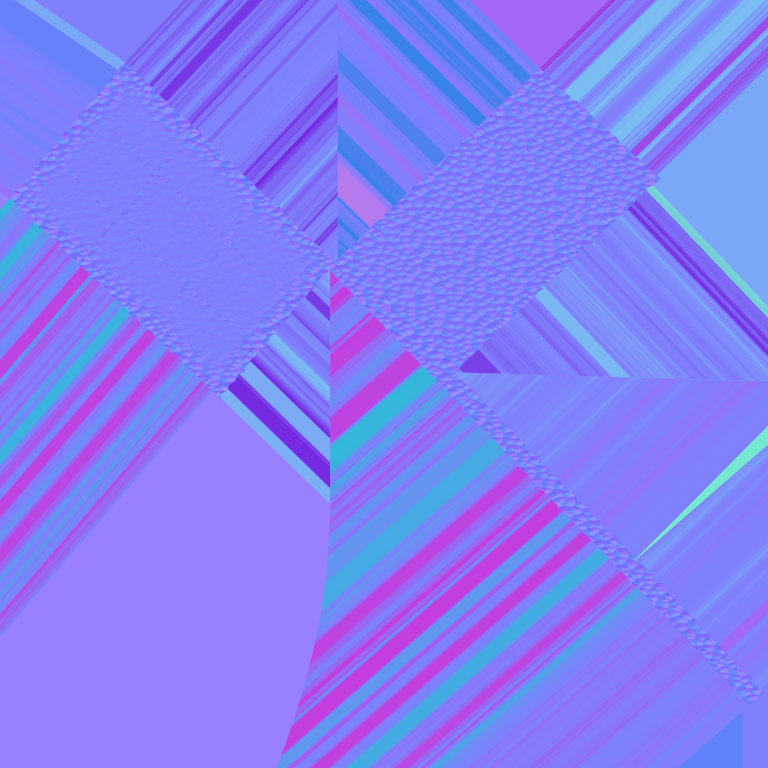
This texture map is drawn by a Shadertoy shader. Its source:

```glsl
// A normal-map sheet: two rough tilted panels and a thin seam, whose edges smear
// outward as fans of streaks. Each fan solves p = a + t*(b-a) + s*d and feeds t to
// layered 1D cells; the panels take the slope of cellular noise.

const vec3 BASE = vec3(.5, .5, .99), PLUM = vec3(.595, .5, 1), ORCHID = vec3(.64, .4, .96);
const vec3 SKY = vec3(.48, .66, .97), BLUE = vec3(.37, .51, .98), ICE = vec3(.48, .74, .95);
const vec3 TEAL = vec3(.2, .72, .86), MAGENTA = vec3(.77, .24, .87), VIOLET = vec3(.46, .15, .88);
const vec3 PINK = vec3(.76, .48, .91), AZURE = vec3(.22, .51, .91), MINT = vec3(.46, .91, .81);

// Panel corners, measured from the top left
const vec2 L_TOP = vec2(.163, .081), L_LEFT = vec2(.013, .258), L_LOW = vec2(.277, .508);
const vec2 HUB = vec2(.436, .341), R_TOP = vec2(.703, .089), R_RIGHT = vec2(.846, .237);
const vec2 R_LOW = vec2(.592, .484), SEAM = vec2(.43, .352), SEAM_END = vec2(.977, .918);
const vec2 SEAM_SIDE = vec2(.449, .336), SEAM_FAR = vec2(.996, .905);
const float GRAIN = 95., RELIEF = .4, STREAKS = 38.;

float cross2(vec2 a, vec2 b) { return a.x * b.y - a.y * b.x; }
float hash1(float n) { return fract(sin(n * 127.1) * 437.58); }
vec2 hash2(vec2 p) { return fract(sin(p.x * vec2(127.1, 269.5) + p.y * vec2(311.7, 183.3)) * 437.58); }
float inside(float d) {
    float w = .8 / min(iResolution.x, iResolution.y);
    return smoothstep(-w, w, d);
}

// Distance to the nearest scattered point
float cellular(vec2 p) {
    vec2 id = floor(p);
    float d = 2.;
    for (int i = 0; i < 9; i++) {
        vec2 o = id + vec2(i % 3 - 1, i / 3 - 1);
        d = min(d, length(o + hash2(o) - p));
    }
    return d;
}

// Steps of random level along a line, at three scales
float streaks(float x, float seed) {
    float v = 0., freq = STREAKS, gain = .6;
    for (int i = 0; i < 3; i++) {
        float q = x * freq + .3 * sin(x * freq * 2.3 + seed) + seed * 17., k = floor(q);
        v += gain * (2. * mix(hash1(k), hash1(k + 1.), smoothstep(.8, 1., q - k)) - 1.);
        freq *= 2.7;
        gain *= .68;
    }
    return v * (.35 + abs(v));
}

// Fan leaving edge ab along d: x along the edge, y streak level, z coverage
vec3 fan(vec2 p, vec2 a, vec2 b, vec2 d, float seed, float gain) {
    vec2 e = b - a, q = p - a;
    float t = cross2(q, d) / cross2(e, d), s = cross2(e, q) / cross2(e, d);
    float cover = inside(s) * inside(min(t, 1. - t) * length(e));
    return vec3(t, gain * streaks(t * length(e), seed), cover);
}

// Strong streak laid over a fan
void band(inout vec3 f, float centre, float halfWidth, float level) {
    float d = abs(f.x - centre) - halfWidth;
    f.y = mix(f.y, level, 1. - smoothstep(-.004, .004, d));
}
vec3 tint(float v, vec3 low, vec3 high) {
    return mix(BASE, v < 0. ? low : high, min(abs(v), 1.));
}

// Rough parallelogram with optional faint ridges in a grid
void panel(inout vec3 col, vec2 p, vec2 a, vec2 b, vec2 c, float rough, float ridges) {
    vec2 u = b - a, w = c - a, q = p - a;
    vec2 uv = vec2(cross2(q, w), cross2(u, q)) / cross2(u, w);
    vec2 rim = min(uv, 1. - uv) * vec2(length(u), length(w));
    float edge = min(rim.x, rim.y);
    vec2 g = p * GRAIN * vec2(.8, 1.4);
    float h = cellular(g);
    vec2 slope = vec2(cellular(g + vec2(.25, 0)), cellular(g + vec2(0, .25))) - h;
    vec2 grid = abs(fract(uv * 3. + .02 * sin(p.yx * 90.)) - .5);
    float ridge = ridges * smoothstep(.475, .495, max(grid.x, grid.y));
    float amount = max(rough, 1. - smoothstep(0., .045, edge)) + .5 * ridge;
    vec3 face = BASE + vec3(slope * RELIEF * amount, 0);
    col = mix(col, face, inside(edge + .004 * (h - .5)));
}

void mainImage(out vec4 fragColor, in vec2 fragCoord) {
    vec2 p = fragCoord / iResolution.xy;
    p.y = 1. - p.y;

    // Flat fields
    vec3 col = PLUM;
    if (p.y < .15) col = p.x < .4 ? BASE : ORCHID;
    if (p.x > .8 && p.y < .5) col = SKY;
    if (p.x > .8 && p.y > .8) col = mix(BLUE, BASE, inside(p.x - .967));

    // Upper left corner
    vec3 f = fan(p, L_LEFT, L_TOP, vec2(-1, -.68), 1., .55);
    band(f, .86, .08, -.75);
    col = mix(col, mix(tint(f.y, BLUE, ORCHID), SKY, inside(f.x - .94)), f.z);

    // Upper fans on a vertical fold
    f = fan(p, L_TOP, HUB, vec2(1, -1.06), 2., .62);
    band(f, .18, .018, .8); band(f, .12, .008, .65);
    col = mix(col, tint(f.y, SKY, VIOLET), f.z * inside(.44 - p.x));
    f = fan(p, HUB, R_TOP, vec2(-1, -.98), 3., 1.);
    band(f, .22, .045, .9); band(f, .33, .025, -.65);
    band(f, .52, .025, -.6); band(f, .72, .022, -.9);
    vec3 warm = mix(PINK, ORCHID, smoothstep(.2, .5, f.x));
    col = mix(col, tint(f.y - .1, AZURE, warm), f.z * inside(p.x - .44));

    // Upper right fan
    f = fan(p, R_TOP, R_RIGHT, vec2(1, -.98), 4., .9);
    band(f, .66, .03, -1.); band(f, .8, .025, .7);
    col = mix(col, tint(f.y, ICE, mix(MAGENTA, VIOLET, .4)), f.z);

    // Right fans on a level fold
    float fold = p.y - .485 - .028 * (p.x - .592);
    f = fan(p, R_LOW, R_RIGHT, vec2(1, 1.05), 5., .75);
    band(f, .07, .05, .7); band(f, .43, .025, -.9);
    col = mix(col, mix(tint(f.y, ICE, VIOLET), MINT, .8 * inside(f.x - .97)), f.z * inside(-fold));
    f = fan(p, R_LOW, SEAM_FAR, vec2(1, -.94), 6., .48);
    band(f, .86, .012, .9);
    float wedge = inside(.085 * (p.x - .82) - abs(f.x - .582));
    col = mix(col, mix(tint(f.y, SKY, ORCHID), MINT, wedge), f.z * inside(fold));

    // Lower left fan
    f = fan(p, L_LEFT, L_LOW, vec2(-1, 1.16), 7., 1.);
    band(f, .145, .02, -.9); band(f, .375, .022, .9); band(f, .58, .018, -.9);
    band(f, .7, .02, .9); band(f, .81, .018, .85);
    col = mix(col, tint(f.y, TEAL, MAGENTA), f.z);

    // Small fan below the hub
    f = fan(p, SEAM, L_LOW, vec2(1, .97), 8., 1.);
    band(f, .885, .045, .95); band(f, .19, .03, .75);
    band(f, .77, .05, -.7); band(f, .97, .035, -.8);
    col = mix(col, tint(f.y, ICE, VIOLET), f.z * inside(.43 - p.x));

    // Great lower fan with a curved end
    f = fan(p, SEAM, SEAM_END, vec2(-1, .87), 9., 1.);
    f.y *= mix(1., .22, smoothstep(.7, .76, f.x));
    f.y -= .4 * smoothstep(.22, .25, f.x) * smoothstep(.43, .4, f.x);
    band(f, .12, .01, .9); band(f, .2, .017, .9); band(f, .235, .014, -1.);
    band(f, .4, .016, -.75); band(f, .46, .012, .9); band(f, .54, .014, 1.);
    band(f, .61, .01, .95); band(f, .65, .011, -.8); band(f, .7, .008, .85);
    float bend = max(p.y - .65, 0.) / .329;
    col = mix(col, tint(f.y, TEAL, MAGENTA), f.z * inside(p.x - .43 + .062 * bend * bend));

    // Panels and seam
    panel(col, p, L_TOP, HUB, L_LEFT, .12, 1.);
    panel(col, p, HUB, R_TOP, R_LOW, .75, 0.);
    panel(col, p, SEAM, SEAM_END, SEAM_SIDE, .8, 0.);
    fragColor = vec4(col, 1);
}
```
